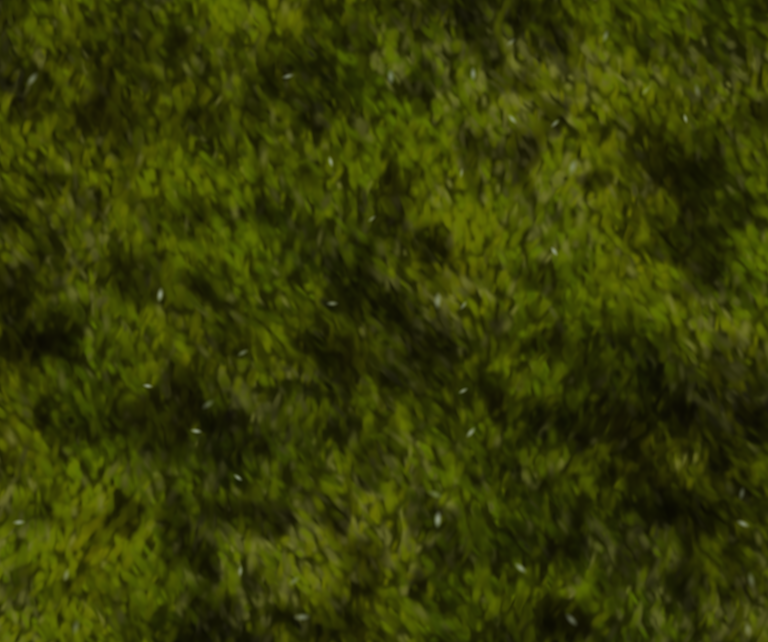
This texture is drawn by a WebGL 1 fragment shader. Its source:

```glsl
precision highp float;
// Soft-focus meadow turf: layers of blurred, see-through spindle blades grow from
// jittered grid cells and lean mostly to the left. Clump noise lights the tufts and
// sinks dark pockets between them; straw, soil and pale flecks are scattered about.
uniform vec2 u_resolution;

const vec3 SHADE = vec3(0.066, 0.068, 0.010);
const vec3 SUNLIT = vec3(0.318, 0.354, 0.012);
const vec3 STRAW = vec3(0.375, 0.375, 0.175);
const vec3 SOIL = vec3(0.130, 0.085, 0.035);
const vec3 FLECK = vec3(0.560, 0.600, 0.500);

const int LAYERS = 13;
const vec2 BLADE_CELL = vec2(0.024, 0.060);  // in canvas heights
const float BLADE_LENGTH = 0.048;
const float BLADE_WIDTH = 0.0072;
const float BLADE_OPACITY = 0.80;
const float MAIN_LEAN = -0.25;
const float MEAN_LIGHT = 0.80;
const float CLUMP_CONTRAST = 1.85;
const float BLADE_CONTRAST = 0.85;
const float POCKET_DEPTH = 0.42;
const float FLECK_CELL = 0.070;
const float FLECK_SHARE = 0.30;

float hash(vec2 p) {
  vec3 q = fract(vec3(p.xyx) * 0.1031);
  q += dot(q, q.yzx + 33.33);
  return fract((q.x + q.y) * q.z);
}

vec2 hash2(vec2 p) {
  return vec2(hash(p), hash(p + 57.3));
}

float noise(vec2 p) {
  vec2 i = floor(p);
  vec2 f = fract(p);
  f = f * f * (3.0 - 2.0 * f);
  return mix(mix(hash(i), hash(i + vec2(1.0, 0.0)), f.x),
             mix(hash(i + vec2(0.0, 1.0)), hash(i + 1.0), f.x), f.y);
}

// Light on the tufts: broad hollows broken up by smaller clumps
float clumpLight(vec2 p) {
  vec2 slanted = vec2(p.x + 0.3 * p.y, p.y * 1.1);
  return 0.5 * noise(slanted * 5.5 + 11.0) + 0.5 * noise(slanted * 14.0 + 40.0);
}

// Lays one blade, rooted at the given point, over the colour below it
vec3 addBlade(vec3 below, vec2 p, vec2 root, vec2 seed) {
  vec2 shape = hash2(seed + 13.7);
  vec2 tint = hash2(seed + 91.1);
  float drift = noise(root * 6.0 + 70.0) - 0.5;
  float lean = clamp(MAIN_LEAN + 1.3 * drift + 1.5 * (shape.x - 0.5), -1.2, 1.2);
  vec2 axis = normalize(vec2(lean, 1.0)) * BLADE_LENGTH * mix(0.4, 1.0, shape.y);

  vec2 q = p - root;
  float along = clamp(dot(q, axis) / dot(axis, axis), 0.0, 1.0);
  float width = BLADE_WIDTH * mix(0.6, 1.15, tint.x);
  float cover = 1.0 - smoothstep(0.0, 1.5 * width, length(q - axis * along));
  cover *= BLADE_OPACITY * smoothstep(0.0, 0.45, along);
  cover *= 1.0 - 0.85 * smoothstep(0.55, 1.0, along);  // tips melt away

  float light = MEAN_LIGHT + CLUMP_CONTRAST * (clumpLight(root) - 0.5)
              + BLADE_CONTRAST * (tint.y - 0.5);
  light = clamp(light * mix(0.75, 1.1, along), -0.05, 1.2);
  vec3 colour = mix(SHADE, SUNLIT, light);

  // Warm yellow to fresh green, with straw gathered in patches
  float warmth = 0.5 * noise(root * 7.0 + 23.0) + 0.5 * shape.x;
  colour.r *= mix(0.83, 1.12, warmth);
  float dryPatch = smoothstep(0.45, 0.85, noise(root * 8.0 + 5.0));
  float dry = step(0.95 - 0.35 * dryPatch, hash(seed + 31.9));
  colour = mix(colour, STRAW * (0.35 + 0.65 * light), 0.8 * dry);
  return mix(below, colour, cover);
}

// Pale leaves catching the sky, gathered where the turf is thin
vec3 addFlecks(vec3 below, vec2 p) {
  vec2 cell = floor(p / FLECK_CELL);
  vec2 spot = hash2(cell + 203.0);
  vec2 q = p - (cell + 0.25 + 0.5 * spot) * FLECK_CELL;
  float turn = 6.2832 * hash(cell + 317.0);
  q = mat2(cos(turn), sin(turn), -sin(turn), cos(turn)) * q;
  float size = mix(0.6, 1.0, spot.x);
  float cover = 1.0 - smoothstep(0.0, 1.0, length(q / (size * vec2(0.017, 0.009))));
  float thin = smoothstep(0.3, 0.6, noise(cell * 0.35 + 8.0));
  cover *= step(1.0 - FLECK_SHARE * thin, hash(cell + 419.0));
  return mix(below, FLECK, cover * mix(0.4, 1.0, spot.y * spot.y));
}

void main() {
  vec2 p = gl_FragCoord.xy / u_resolution.y;
  vec3 colour = mix(SHADE, SUNLIT, 0.4 * clumpLight(p));

  // Grass, drawn from the far rows to the near ones within each layer
  for (int layer = 0; layer < LAYERS; layer++) {
    float level = float(layer);
    vec2 shift = hash2(vec2(level, 7.0)) * BLADE_CELL;
    vec2 home = floor((p + shift) / BLADE_CELL);
    for (int row = 0; row < 2; row++) {
      for (int column = -2; column <= 2; column++) {
        vec2 cell = home + vec2(float(column), -float(row));
        vec2 seed = cell + level * vec2(37.0, 71.0) + 150.0;
        vec2 root = (cell + hash2(seed)) * BLADE_CELL - shift;
        colour = addBlade(colour, p, root, seed);
      }
    }
  }

  // Ragged dark pockets between the tufts, showing a little soil
  vec2 ragged = p + 0.03 * vec2(noise(p * 30.0), noise(p * 30.0 + 60.0));
  float pocket = 1.0 - smoothstep(0.10, 0.5, noise(ragged * vec2(24.0, 19.0) + 31.0));
  colour *= 1.06 - POCKET_DEPTH * pocket;
  colour = mix(colour, SOIL, 0.2 * pocket * noise(p * 24.0 + 90.0));
  colour = addFlecks(colour, p);
  gl_FragColor = vec4(clamp(colour, 0.0, 1.0), 1.0);
}
```
